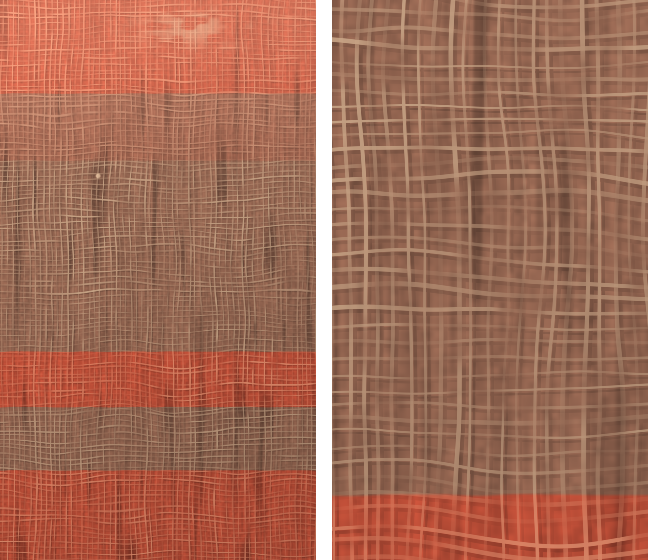
Left, the full canvas; right, a detail of the centre.
Give the GLSL for this texture, as a WebGL 2 fragment shader.

```glsl
#version 300 es
precision highp float;
uniform vec2 u_resolution;
out vec4 outColor;

#define THREADS 105.0      // threads per canvas height, both ways
#define THREAD_WIDTH 0.21  // share of the thread pitch
#define WEFT_WAVE 0.9      // sway of the horizontal threads
#define WARP_WAVE 0.45     // sway of the vertical threads
#define THREAD_MIX 0.85
#define FIBRE 0.13
#define STREAK 0.22
#define HAZE 0.30
#define WEAR 0.45

const vec3 RED = vec3(0.75, 0.31, 0.22);
const vec3 RED_THREAD = vec3(0.90, 0.57, 0.44);
const vec3 BROWN = vec3(0.57, 0.39, 0.31);
const vec3 BROWN_THREAD = vec3(0.78, 0.65, 0.53);
const vec3 RUSSET = vec3(0.60, 0.37, 0.29);
const vec3 RUSSET_THREAD = vec3(0.77, 0.56, 0.45);
const vec3 PALE = vec3(0.93, 0.70, 0.59);

float hash(vec2 p) {
  return fract(sin(dot(p, vec2(12.9898, 78.233))) * 43758.5453);
}

float noise(vec2 p) {
  vec2 i = floor(p), f = fract(p);
  f = f * f * (3.0 - 2.0 * f);
  return mix(mix(hash(i), hash(i + vec2(1, 0)), f.x),
             mix(hash(i + vec2(0, 1)), hash(i + vec2(1, 1)), f.x), f.y);
}

// Parallel threads: x runs across them, y along them, in thread pitches.
float threads(vec2 q, float wave, float seed, float pixel) {
  q.x += wave * 2.0 * (noise(vec2(q.x * 0.15, q.y * 0.09) + seed) - 0.5);
  float id = floor(q.x);
  float sway = noise(vec2(q.y * 0.2, id * 7.3 + seed)) - 0.5;
  float center = 0.5 + 0.3 * (hash(vec2(id, seed)) - 0.5) + 0.5 * wave * sway;
  float halfWidth = 0.5 * THREAD_WIDTH * mix(0.65, 1.4, hash(vec2(id, seed + 3.0)));
  float d = abs(fract(q.x) - center);
  float line = 1.0 - smoothstep(halfWidth - 0.5 * pixel, halfWidth + 0.5 * pixel, d);
  // Each thread has its own strength and fades in places.
  float strength = mix(0.45, 1.0, hash(vec2(id, seed + 8.0)));
  float fade = noise(vec2(q.y * 0.35, id * 3.7 + seed));
  return line * strength * mix(0.3, 1.15, smoothstep(0.1, 0.7, fade));
}

// Stripe colours from the bottom upward, with softened edges.
void stripes(float y, float soft, out vec3 ground, out vec3 thread) {
  float edges[5] = float[5](0.160, 0.273, 0.372, 0.713, 0.833);
  ground = RED;
  thread = RED_THREAD;
  for (int i = 0; i < 5; i++) {
    float above = smoothstep(edges[i] - soft, edges[i] + soft, y);
    bool red = i == 1 || i == 4;
    vec3 nextGround = red ? RED : (i == 3 ? RUSSET : BROWN);
    vec3 nextThread = red ? RED_THREAD : (i == 3 ? RUSSET_THREAD : BROWN_THREAD);
    ground = mix(ground, nextGround, above);
    thread = mix(thread, nextThread, above);
  }
}

void main() {
  vec2 p = gl_FragCoord.xy / u_resolution.y;
  vec2 uv = gl_FragCoord.xy / u_resolution;
  vec2 q = p * THREADS;
  float pixel = THREADS / u_resolution.y;

  vec3 ground, thread;
  float edgeWobble = 0.0015 * (noise(vec2(p.x * 40.0, 2.0)) - 0.5);
  stripes(uv.y + edgeWobble, 0.0012, ground, thread);

  // Ground cloth: fine upright fibres, dark streaks and grain.
  float fibre = noise(vec2(q.x * 2.6, q.y * 0.12)) - 0.5;
  float grain = noise(q * 2.2) - 0.5;
  float streak = smoothstep(0.72, 0.95, noise(vec2(q.x * 0.9, q.y * 0.07) + 31.0));
  vec3 color = ground * (1.0 + FIBRE * (1.3 * fibre + grain));
  color *= 1.0 - STREAK * streak;

  // Woven threads, with a faint shadow beside them.
  float warp = threads(q, WARP_WAVE, 11.0, pixel);
  float weft = threads(q.yx, WEFT_WAVE, 47.0, pixel);
  float shadow = max(threads(q - vec2(0.25, 0.0), WARP_WAVE, 11.0, pixel),
                     threads(q.yx + vec2(0.25, 0.0), WEFT_WAVE, 47.0, pixel));
  float patchy = mix(0.65, 1.15, noise(q * vec2(0.12, 0.06) + 5.0));
  float cover = clamp(max(warp, weft) + 0.25 * min(warp, weft), 0.0, 1.0);
  color *= 1.0 - 0.14 * shadow * (1.0 - cover);
  color = mix(color, thread, clamp(THREAD_MIX * patchy * cover, 0.0, 1.0));

  // Light rises toward the top and the left side.
  color *= mix(0.88, 1.09, uv.y) * mix(1.04, 0.97, uv.x);
  color = mix(color, PALE, HAZE * smoothstep(0.62, 1.0, uv.y));

  // Rubbed patch near the top and one pale fleck.
  float rub = exp(-dot((uv - vec2(0.62, 0.95)) / vec2(0.17, 0.03),
                       (uv - vec2(0.62, 0.95)) / vec2(0.17, 0.03)));
  rub *= smoothstep(0.4, 0.8, noise(q * vec2(0.45, 0.9) + 17.0));
  float fleckSize = 0.006 * (0.7 + 0.6 * noise(q * 1.5));
  float fleck = 1.0 - smoothstep(0.4 * fleckSize, fleckSize,
                                 length(p - vec2(0.174, 0.686)));
  color = mix(color, vec3(0.94, 0.80, 0.66), max(WEAR * rub, 0.75 * fleck));

  outColor = vec4(clamp(color, 0.0, 1.0), 1.0);
}
```
